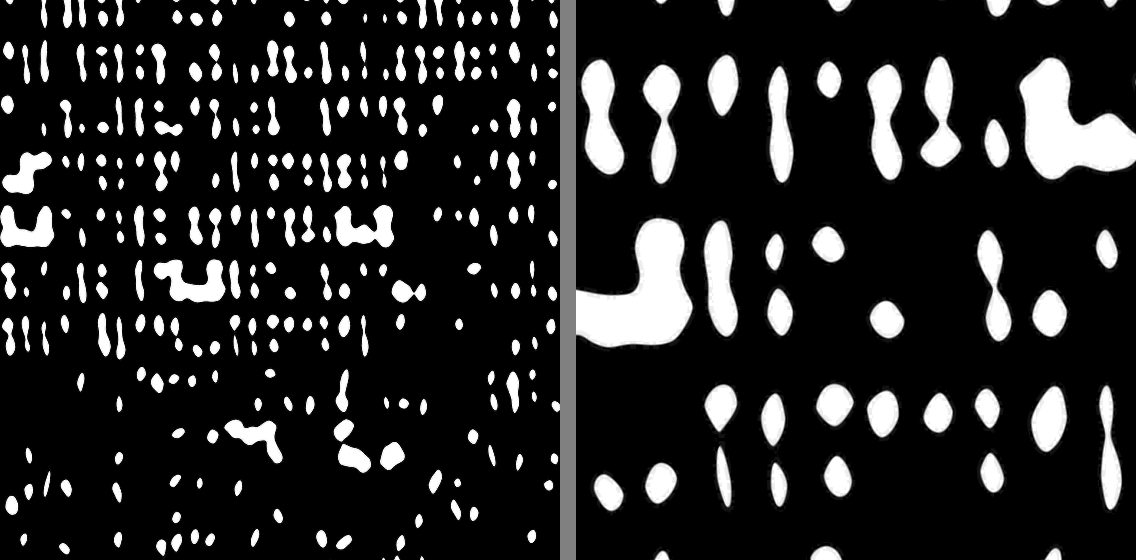
Left, the full canvas; right, a detail of the centre.
A three.js fragment shader for this texture:

```glsl
varying vec2 vUv;

float hash(vec2 p) {
  return fract(sin(dot(p, vec2(127.1, 311.7))) * 43758.545);
}

// soft round patch used to thin out regions
float patchAt(vec2 p, vec2 center, vec2 size) {
  vec2 q = (p - center) / size;
  return exp(-dot(q, q));
}

// chance that a grid cell holds a blob
float density(vec2 p) {
  float chance = mix(0.25, 0.68, smoothstep(0.1, 0.6, p.y));
  chance -= 0.8 * patchAt(p, vec2(0.76, 0.56), vec2(0.1, 0.13));
  chance -= 0.4 * patchAt(p, vec2(0.1, 0.28), vec2(0.14, 0.05));
  return chance + 0.08 * sin(p.x * 17.0 + 1.0) * sin(p.y * 13.0);
}

// sum of pointed blobs on an irregular grid of columns and paired rows
float blobField(vec2 p) {
  vec2 grid = vec2(p.x * 30.0, (1.0 - p.y) * 20.5 + 0.72);
  float freedom = 1.0 - smoothstep(0.12, 0.5, p.y);
  vec2 wobble = vec2(sin(grid.y * 3.1 + sin(grid.x * 2.3)),
                     sin(grid.x * 2.7 + sin(grid.y * 1.9)));
  vec2 warped = grid + wobble * (0.06 + 0.06 * freedom);
  vec2 base = floor(grid);
  float field = 0.0;

  for (int j = -1; j <= 1; j++) {
    for (int i = -1; i <= 1; i++) {
      vec2 cell = base + vec2(float(i), float(j));
      vec2 place = vec2((cell.x + 0.5) / 30.0, 1.0 - (cell.y - 0.22) / 20.5);
      float loose = 1.0 - smoothstep(0.12, 0.5, place.y);

      // rows lean towards their partner, columns share one offset
      vec2 jitter = vec2(hash(cell + 3.7), hash(cell + 8.3)) - 0.5;
      vec2 center = cell + 0.5 + jitter * mix(0.1, 0.45, loose);
      center.x += 0.3 * (hash(vec2(cell.x, 91.0)) - 0.5);
      center.y += mix(0.1, 0.0, loose) * (1.0 - 2.0 * mod(cell.y, 2.0));

      // a few neighbourhoods swell into merged clumps
      vec2 block = floor(cell / vec2(3.0, 2.0));
      float clump = step(0.91, hash(block + 41.0)) * step(0.15, density(place));
      float present = step(hash(cell + 17.0), density(place) + 0.4 * clump);
      float carve = step(hash(cell + 29.0), 0.2) * clump;

      vec2 size = vec2(mix(0.17, 0.31, hash(vec2(cell.x, 5.0))),
                       mix(0.2, 0.43, hash(cell + 61.0)));
      size.x *= 0.8 + 0.5 * hash(cell + 73.0);
      size = mix(size, vec2(0.55, 0.42), clump * 0.85);

      vec2 q = abs(warped - center) / size;
      float blob = exp(-pow(q.x, 1.8) - pow(q.y, 1.55));
      field += present * blob * mix(mix(0.7, 1.15, hash(cell + 53.0)), -0.7, carve);
    }
  }

  // dark lanes between the row pairs
  float lane = abs(fract(grid.y * 0.5 + 0.5) - 0.5) * 2.0;
  field -= 0.25 * (1.0 - freedom) * (1.0 - smoothstep(0.05, 0.3, lane));
  return field + 0.025 * sin(grid.x * 9.0 + 2.0 * sin(grid.y * 5.0)) - 0.4;
}

void main() {
  // signed distance estimate from the field and its slope
  float e = 0.001;
  float field = blobField(vUv);
  vec2 slope = vec2(blobField(vUv + vec2(e, 0.0)) - field,
                    blobField(vUv + vec2(0.0, e)) - field) / e;
  float dist = field / max(length(slope), 12.0);

  // crisp white shapes with a faint grainy rim
  float ink = smoothstep(-0.0008, 0.0008, dist);
  float grain = step(0.45, hash(floor(vUv * 512.0)));
  float rim = grain * (1.0 - smoothstep(0.002, 0.0032, abs(dist)));
  float shade = mix(0.07 * rim, 1.0 - 0.07 * rim, ink);
  gl_FragColor = vec4(vec3(shade), 1.0);
}
```
